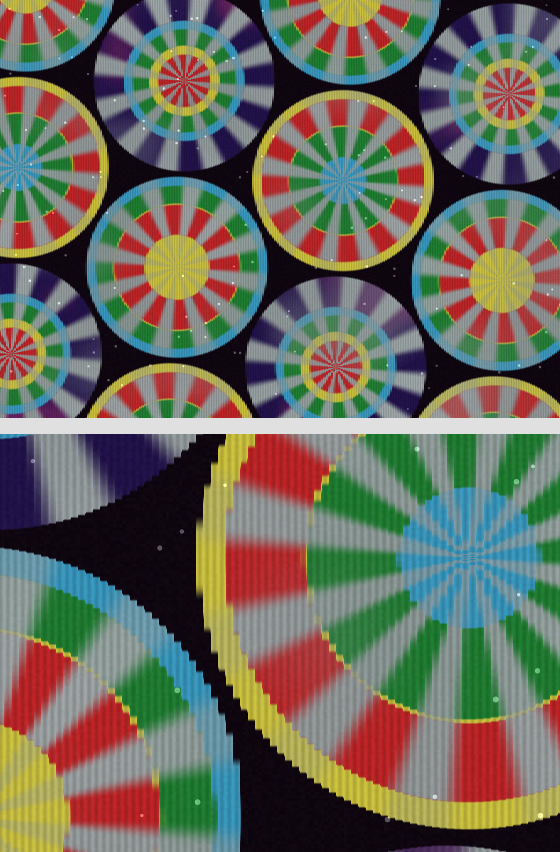
Top, the full canvas; bottom, a detail of the centre.
Give the GLSL for this pattern, as a Shadertoy shader.

```glsl
// Tilted hexagonal packing of striped discs on black, in three ring schemes.
// Each lattice cell picks a scheme; a cosine of the polar angle makes the pale
// spokes, and fine vertical lens columns step the edges and dim the print.
#define FIRST_CENTRE vec2(0.4408, 0.8066)
#define STEP_A vec2(0.3798, -0.2387)
#define STEP_B vec2(-0.0174, -0.4460)
#define RADIUS 0.2165
#define SPOKES 12.0
#define SPOKE_TURN 0.07
#define LENS_COLUMNS 170.0
#define LENS_DEPTH 0.13
#define FADE 0.40
#define DUST 0.025

const vec3 BLACK  = vec3(0.055, 0.022, 0.060);
const vec3 PALE   = vec3(0.600, 0.635, 0.640);
const vec3 RED    = vec3(0.740, 0.140, 0.150);
const vec3 GREEN  = vec3(0.120, 0.490, 0.190);
const vec3 YELLOW = vec3(0.790, 0.750, 0.240);
const vec3 CYAN   = vec3(0.220, 0.590, 0.740);
const vec3 PURPLE = vec3(0.130, 0.070, 0.290);
const vec3 PLUM   = vec3(0.400, 0.130, 0.370);

float hash(vec2 p) {
    return fract(sin(dot(p, vec2(127.1, 311.7))) * 43758.5453);
}

float noise(vec2 p) {
    vec2 i = floor(p), f = fract(p);
    f = f * f * (3.0 - 2.0 * f);
    return mix(mix(hash(i), hash(i + vec2(1, 0)), f.x),
               mix(hash(i + vec2(0, 1)), hash(i + vec2(1, 1)), f.x), f.y);
}

// Switches to the next ring; rgb is its ink, a is how solid it stays in a spoke.
void ring(inout vec4 ink, vec3 colour, float solid, float start, float r, float aa) {
    ink = mix(ink, vec4(colour, solid), smoothstep(-aa, aa, r - start));
}

vec4 ringInk(float scheme, float r, float aa, vec3 dark) {
    vec4 ink;
    if (scheme < 0.5) {
        ink = vec4(RED, 0.10);
        ring(ink, YELLOW, 0.55, 0.29, r, aa);
        ring(ink, GREEN, 0.05, 0.39, r, aa);
        ring(ink, CYAN, 0.40, 0.57, r, aa);
        ring(ink, dark, 0.00, 0.665, r, aa);
    } else if (scheme < 1.5) {
        ink = vec4(CYAN, 0.30);
        ring(ink, GREEN, 0.05, 0.26, r, aa);
        ring(ink, YELLOW, 0.30, 0.595, r, aa);
        ring(ink, RED, 0.02, 0.61, r, aa);
        ring(ink, YELLOW, 0.70, 0.90, r, aa);
    } else {
        ink = vec4(YELLOW, 0.65);
        ring(ink, RED, 0.02, 0.36, r, aa);
        ring(ink, YELLOW, 0.30, 0.69, r, aa);
        ring(ink, GREEN, 0.05, 0.705, r, aa);
        ring(ink, CYAN, 0.45, 0.90, r, aa);
    }
    return ink;
}

void mainImage(out vec4 fragColor, in vec2 fragCoord) {
    vec2 uv = fragCoord / iResolution.y;
    float px = 1.0 / iResolution.y;

    // Snap x softly to lens columns
    float column = uv.x * LENS_COLUMNS;
    float blur = min(0.5, 0.5 * px * LENS_COLUMNS);
    float snapped = floor(column) + smoothstep(0.5 - blur, 0.5 + blur, fract(column));
    vec2 p = vec2(snapped / LENS_COLUMNS, uv.y);

    // Nearest disc of the lattice
    vec2 cell = round(inverse(mat2(STEP_A, STEP_B)) * (p - FIRST_CENTRE));
    vec2 local = vec2(9.0), id = cell;
    for (int j = -1; j <= 1; j++)
    for (int i = -1; i <= 1; i++) {
        vec2 n = cell + vec2(i, j);
        vec2 d = p - FIRST_CENTRE - n.x * STEP_A - n.y * STEP_B;
        if (dot(d, d) < dot(local, local)) { local = d; id = n; }
    }
    float scheme = mod(id.x + 2.0 * id.y, 3.0);
    float r = length(local) / RADIUS;
    float aa = 1.2 * px / RADIUS;

    // Soft spokes, averaged out where they are thinner than a pixel
    float wave = 0.5 + 0.5 * cos(SPOKES * (atan(local.y, local.x + 1e-6) - SPOKE_TURN));
    wave = mix(0.5, wave, smoothstep(1.0, 5.0, r / aa));
    float stripe = smoothstep(0.12, 0.78, wave);

    // Uneven print: patches of faded ink and plum in the darkest ring
    float patches = noise(uv * 6.0 + id * 3.7);
    vec3 dark = mix(PURPLE, PLUM, smoothstep(0.5, 0.95, noise(uv * 7.0 + 21.0)));
    vec4 ink = ringInk(scheme, r, aa, dark);
    float cover = mix(ink.a, 1.0, stripe) * (1.0 - FADE * smoothstep(0.45, 1.0, patches));
    vec3 pale = PALE * (0.90 + 0.14 * noise(uv * 4.0 + 9.0));
    vec3 disc = mix(pale, ink.rgb, cover);

    // Lens lines, faded out when finer than the canvas can show
    float line = cos(6.2831853 * column) * (1.0 - smoothstep(0.35, 0.7, px * LENS_COLUMNS));
    disc *= 1.0 - LENS_DEPTH * (0.4 + 0.6 * line);
    vec3 col = mix(disc, BLACK, smoothstep(-aa, aa, r - 1.0));

    // Sparse dust and grain
    vec2 grid = uv * 60.0, speck = floor(grid);
    vec2 spot = 0.25 + 0.5 * vec2(hash(speck + 3.1), hash(speck + 8.3));
    float size = 0.05 + 0.07 * hash(speck + 5.7);
    float dust = 1.0 - smoothstep(size, size + 60.0 * px, length(fract(grid) - spot));
    col += 0.3 * dust * step(1.0 - DUST, hash(speck));
    col += 0.02 * (hash(floor(uv * 380.0)) - 0.5);

    fragColor = vec4(clamp(col, 0.0, 1.0), 1.0);
}
```
